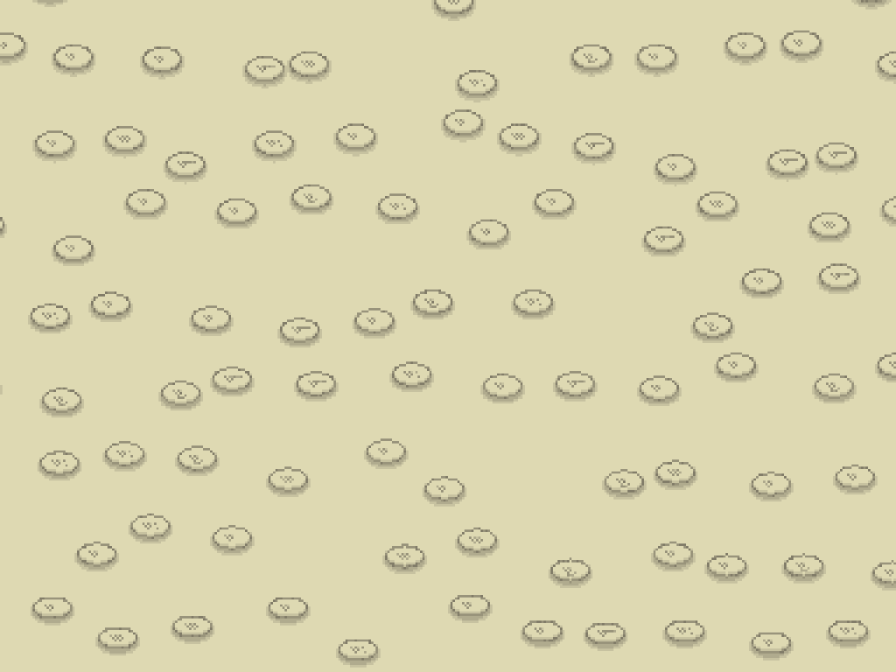
Write a WebGL 1 fragment shader that draws this pattern.

```glsl
precision highp float;
// Scattered flat oval tokens on pale paper, drawn as coarse square blocks.
// A jittered, staggered grid places them; each has a speckled rim, a lip shade,
// a soft stepped drop shadow and a small random engraved mark.

#define BLOCKS 288.0        // blocks along the canvas height
#define CELL 35.0           // spacing of tokens, in blocks
#define JITTER vec2(0.52, 0.66)
#define GAPS 0.06           // share of empty cells
#define RADIUS_X 8.0
#define RADIUS_Y_LOW 4.4    // flatter at the bottom of the canvas
#define RADIUS_Y_HIGH 5.2
#define SHADOW_DROP 1.4
#define SHADOW_SPREAD 1.6
#define PAPER vec3(0.87, 0.85, 0.70)
#define INK vec3(0.51, 0.49, 0.41)

uniform vec2 u_resolution;

vec2 hash2(vec2 p) {
  vec3 q = fract(p.xyx * vec3(0.1031, 0.1030, 0.0973));
  q += dot(q, q.yzx + 33.33);
  return fract((q.xx + q.yz) * q.zy);
}

// Approximate signed distance to an axis-aligned ellipse
float ellipse(vec2 p, vec2 r) {
  float k = length(p / r);
  return k * (k - 1.0) / max(length(p / (r * r)), 0.001);
}

// 1 where block p equals block q
float dot1(vec2 p, vec2 q) {
  return step(length(p - q), 0.5);
}

// Engraved mark: a small notch, plus an accent chosen by kind
float mark(vec2 p, float kind) {
  float notch = step(abs(p.x + 2.0 - abs(p.y)), 0.5) * step(abs(p.y), 1.5);
  float m = max(notch, dot1(p, vec2(-3.0, 1.0)));
  float accent = 0.0;
  if (kind > 0.88) {                    // diamond
    accent = step(abs(abs(p.x - 1.0) + abs(p.y) - 1.0), 0.5);
  } else if (kind > 0.74) {             // curve
    accent = step(abs(p.y + 2.0), 0.5) * step(abs(p.x), 1.5);
    accent = max(accent, dot1(p, vec2(2.0, -1.0)));
  } else if (kind > 0.60) {             // dots
    accent = max(dot1(p, vec2(2.0, 1.0)), dot1(p, vec2(3.0, -1.0)));
  } else if (kind > 0.44) {             // dash
    accent = step(abs(p.y - 1.0), 0.5) * step(abs(p.x - 2.0), 2.5);
  }
  return max(m, accent);
}

// Ink level of one token, 0 (paper) to 4 (darkest)
float token(vec2 p, vec2 r, vec2 seed) {
  float edge = ellipse(p, r);
  if (edge > 0.5) {
    float shadow = ellipse(p + vec2(0.0, SHADOW_DROP), r);
    return step(shadow, 0.5) + step(shadow, SHADOW_SPREAD);
  }
  if (edge > -0.5) {
    float speckle = hash2(p + seed * 7.0).x;
    float side = smoothstep(0.3, 0.9, abs(p.x) / r.x);
    return 3.0 + step(speckle, 0.15 + 0.35 * side);
  }
  float lip = step(-0.5, ellipse(p + vec2(0.0, -1.0), r));
  float engraved = mark(p, hash2(seed + 51.0).x);
  float tone = 2.0 + step(0.35, hash2(p * 3.0 + seed).y);
  return max(lip, engraved * tone);
}

// Strongest ink of the tokens in the surrounding cells
float inkLevel(vec2 block) {
  float level = 0.0;
  float row = floor(block.y / CELL);
  for (int j = -1; j <= 1; j++) {
    float y = row + float(j);
    float stagger = 0.5 * mod(y, 2.0);
    float column = floor(block.x / CELL - stagger);
    for (int i = -1; i <= 1; i++) {
      vec2 id = vec2(column + float(i), y);
      vec2 seed = id + 17.0;
      vec2 place = id + 0.5 + (hash2(seed) - 0.5) * JITTER;
      place.x += stagger;
      vec2 center = floor(place * CELL);
      float height = clamp(center.y / BLOCKS, 0.0, 1.0);
      vec2 r = vec2(RADIUS_X, mix(RADIUS_Y_LOW, RADIUS_Y_HIGH, height));
      float present = step(GAPS, hash2(seed + 93.0).y);
      level = max(level, present * token(block - center, r, seed));
    }
  }
  return level;
}

void main() {
  // Four samples per pixel smooth the block edges
  float level = 0.0;
  for (int s = 0; s < 4; s++) {
    float n = float(s);
    vec2 offset = vec2(mod(n, 2.0), floor(n / 2.0)) * 0.5 - 0.25;
    vec2 uv = (gl_FragCoord.xy + offset) / u_resolution.y;
    level += 0.25 * inkLevel(floor(uv * BLOCKS));
  }
  gl_FragColor = vec4(mix(PAPER, INK, level / 4.0), 1.0);
}
```
